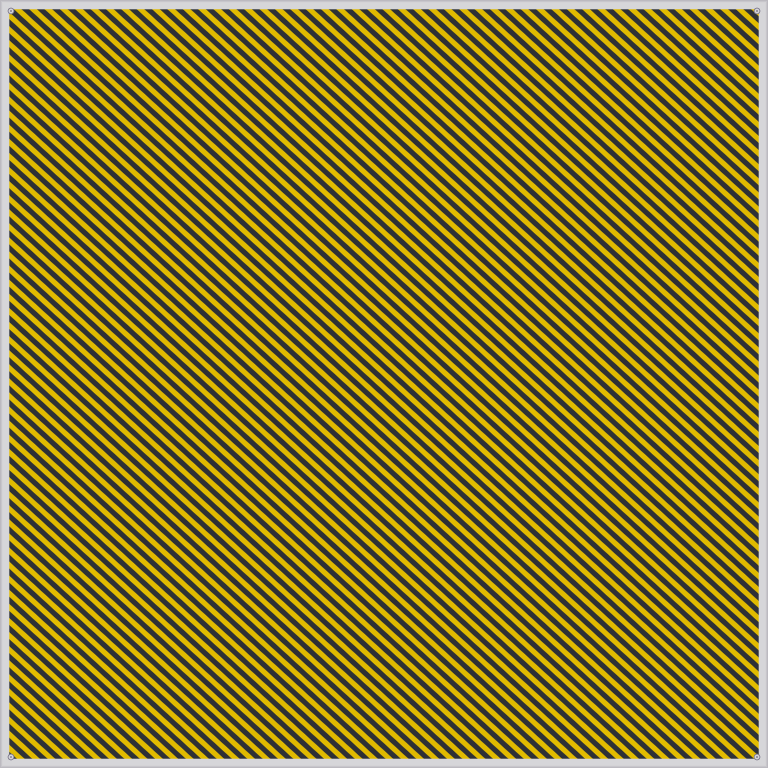
This pattern is drawn by a WebGL 2 fragment shader. Its source:

```glsl
#version 300 es
precision highp float;

uniform vec2 u_resolution;
out vec4 fragColor;

const vec3 YELLOW = vec3(0.88, 0.73, 0.0);
const vec3 CHARCOAL = vec3(0.18, 0.19, 0.21);
const vec3 FRAME = vec3(0.84, 0.84, 0.85);
const vec3 FRAME_EDGE = vec3(0.68, 0.67, 0.70);
const vec3 SCREW_RIM = vec3(0.50, 0.48, 0.56);

const vec2 STRIPE_FREQUENCY = vec2(50.0, 54.5); // repeats across and down
const float YELLOW_SHARE = 0.5;
const float FRAME_WIDTH = 0.0121;
const float SCREW_INSET = 0.0143;
const float SCREW_RADIUS = 0.0043;

// Coverage of a shape from its signed distance, one pixel wide
float coverage(float dist, float pixel) {
    return clamp(0.5 - dist / pixel, 0.0, 1.0);
}

// Signed distance to the nearest diagonal stripe
float stripeDistance(vec2 p, vec2 frequency, float share) {
    float phase = dot(p, frequency);
    float offset = abs(fract(phase + 0.5) - 0.5);
    return (offset - 0.5 * share) / length(frequency);
}

// Distance inward from the closest canvas side
float sideDistance(vec2 p) {
    vec2 inset = min(p, 1.0 - p);
    return min(inset.x, inset.y);
}

// Faint tonal drift by layered sines
float toneDrift(vec2 p) {
    return 0.5 * sin(p.x * 9.0 + p.y * 5.0) + 0.5 * sin(p.y * 14.0 - p.x * 6.0);
}

// Pale frame, darker at its outer edge
vec3 frameColor(float side) {
    float shade = 1.0 - smoothstep(0.0, 0.004, side);
    return mix(FRAME, FRAME_EDGE, 0.7 * shade);
}

// Round screw head with a rim and a central recess
vec3 addScrew(vec3 base, vec2 offset, float radius, float pixel) {
    float r = length(offset);
    vec3 color = mix(base, SCREW_RIM, coverage(r - radius, pixel));
    color = mix(color, FRAME, coverage(r - radius * 0.72, pixel));
    return mix(color, SCREW_RIM, coverage(r - radius * 0.28, pixel));
}

void main() {
    vec2 p = gl_FragCoord.xy / u_resolution;
    float pixel = 1.0 / min(u_resolution.x, u_resolution.y);

    // Stripes
    float stripe = coverage(stripeDistance(p, STRIPE_FREQUENCY, YELLOW_SHARE), pixel);
    vec3 color = mix(CHARCOAL, YELLOW, stripe);
    color *= 1.0 + 0.008 * toneDrift(p);

    // Frame
    float side = sideDistance(p);
    color = mix(color, frameColor(side), coverage(side - FRAME_WIDTH, pixel));

    // Corner screws, mirrored into all four corners
    vec2 corner = min(p, 1.0 - p) - SCREW_INSET;
    color = addScrew(color, corner, SCREW_RADIUS, pixel);

    fragColor = vec4(color, 1.0);
}
```
